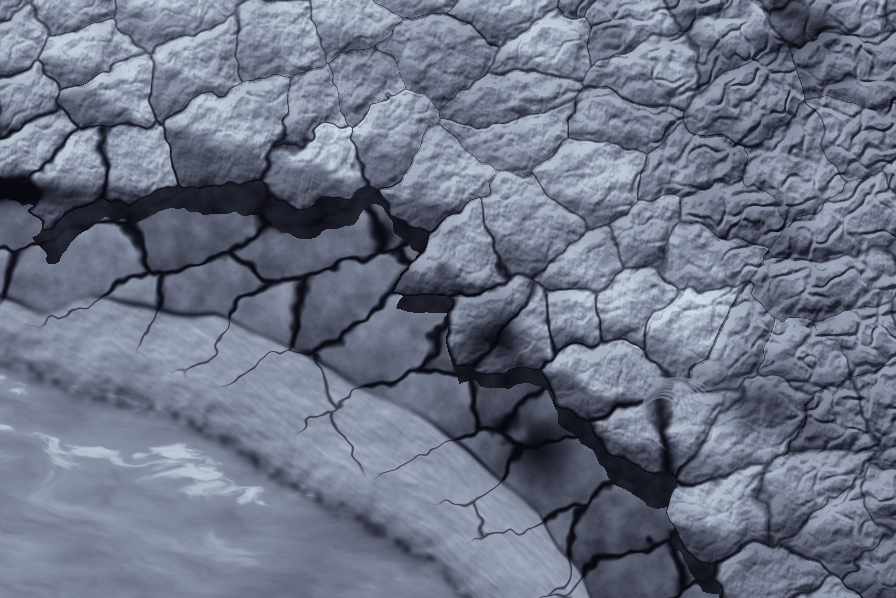
A WebGL 2 fragment shader for this texture:

```glsl
#version 300 es
precision highp float;
uniform vec2 u_resolution;
out vec4 fragColor;
const vec2 LIGHT = vec2(-0.4, 0.9), BLOCK = vec2(7.0, 9.8), SLAB = vec2(4.8, 9.5);

vec2 hash2(vec2 p) {
  vec3 a = fract(p.xyx * vec3(0.1031, 0.1030, 0.0973));
  a += dot(a, a.yzx + 33.33);
  return fract((a.xx + a.yz) * a.zy);
}
float noise(vec2 p) {
  vec2 i = floor(p), f = fract(p);
  f = f * f * (3.0 - 2.0 * f);
  float low = mix(hash2(i).x, hash2(i + vec2(1, 0)).x, f.x);
  return mix(low, mix(hash2(i + vec2(0, 1)).x, hash2(i + 1.0).x, f.x), f.y);
}
float fbm(vec2 p) {
  float sum = 0.0, amp = 0.47;
  for (int i = 0; i < 5; i++) {
    sum += amp * noise(p);
    p = mat2(1.6, 1.2, -1.2, 1.6) * p + 7.3;
    amp *= 0.56;
  }
  return sum;
}
mat2 turn(float a) { return mat2(cos(a), -sin(a), sin(a), cos(a)); }
vec2 jitter(vec2 p) { return vec2(noise(p), noise(p + 17.0)) - 0.5; }
vec2 warp(vec2 p) {
  return p + 0.05 * jitter(p * 6.0) + 0.024 * jitter(p * 24.0) + 0.01 * jitter(p * 65.0);
}
// Voronoi cell: offset to its centre, gap to the border, random id
vec4 cells(vec2 q) {
  vec2 base = floor(q), centre = vec2(0);
  float d1 = 9.0, d2 = 9.0, id = 0.0;
  for (int k = 0; k < 9; k++) {
    vec2 g = base + vec2(k % 3 - 1, k / 3 - 1), h = hash2(g);
    vec2 o = g + 0.14 + 0.72 * h - q;
    float d = length(o);
    if (d < d1) { d2 = d1; d1 = d; centre = o; id = h.y; }
    else d2 = min(d2, d);
  }
  return vec4(centre, d2 - d1, id);
}
// Cells in canvas units, tilted and stretched
vec4 plates(vec2 p, float angle, vec2 scale) {
  vec4 c = cells(turn(angle) * warp(p) * scale);
  return vec4((c.xy / scale) * turn(angle), c.zw);
}
// Bank line through evenly spaced heights
float bank(float x, float k[8]) {
  float t = clamp(x / 0.18, 0.0, 6.999);
  int i = int(t);
  return mix(k[i], k[i + 1], t - float(i));
}
float rockLine(float x) {
  return bank(x, float[8](0.70, 0.64, 0.62, 0.585, 0.52, 0.33, 0.24, -0.15));
}
float poolLine(float x) {
  return bank(x, float[8](0.395, 0.345, 0.275, 0.165, 0.075, -0.1, -0.3, -0.5));
}
// A block belongs to the bank as a whole, judged by its centre
float rockMask(vec2 p, vec4 c) {
  vec2 centre = warp(p) + c.xy;
  return step(rockLine(centre.x) + 0.03, centre.y);
}
float blotch(vec2 p, vec2 c, vec2 r) {
  vec2 d = (p - c) / r;
  return exp(-dot(d, d));
}
float blockHeight(vec2 p, vec4 c, float rubble) {
  float chips = cells(turn(0.5) * (warp(p) + 0.03 * jitter(p * 40.0)) * vec2(17, 25)).z;
  float h = 0.02 * smoothstep(0.0, 0.4, c.z) + 0.01 * c.w + 0.045 * fbm(p * 30.0);
  return h + mix(0.005, 0.017, rubble) * smoothstep(0.0, 0.4, chips);
}
float blockTone(vec2 p, vec4 c) {
  float rubble = smoothstep(0.9, 1.35, p.x + 0.5 * (p.y - 0.7));
  vec2 q = p + LIGHT * 0.005;
  float slope = blockHeight(p, c, rubble) - blockHeight(q, plates(q, 0.4, BLOCK), rubble);
  float v = 0.62 - 0.12 * rubble + 0.1 * (c.w - 0.5) + clamp(slope * 26.0, -0.33, 0.13);
  v += 0.3 * (fbm(p * 10.0) - 0.52);
  float front = smoothstep(0.32, 0.05, p.y - rockLine(p.x));
  float side = smoothstep(0.012, 0.045, c.y + 0.3 * c.x + 0.03 * (noise(p * 20.0) - 0.5));
  v *= 1.0 - side * mix(0.22, 0.5, front);
  float width = mix(0.02, 0.2, noise(p * 7.0 + 3.0)) * mix(0.6, 1.0, front);
  v *= mix(mix(0.5, 0.1, front), 1.0, smoothstep(0.0, width, c.z));
  return v * (1.0 - 0.2 * smoothstep(0.4, 0.0, p.y));
}
float slabTone(vec2 p, vec4 c) {
  float v = 0.34 + 0.13 * c.w + 0.25 * (fbm(p * 36.0) - 0.5) - 1.2 * c.y;
  v -= 0.08 * smoothstep(0.75, 0.95, p.x);
  return v * mix(0.12, 1.0, smoothstep(0.01, 0.12, c.z));
}
float mudHeight(vec2 p) {
  float s = p.y - poolLine(p.x);
  float beads = noise(p * 45.0) * blotch(vec2(s, 0), vec2(0.025, 0), vec2(0.04, 1));
  return 0.05 * fbm(vec2(p.x * 8.0, s * 11.0)) + 0.012 * beads;
}
float mudTone(vec2 p, float s, vec4 c) {
  float slope = mudHeight(p) - mudHeight(p + LIGHT * 0.008);
  float v = 0.5 + 0.09 * smoothstep(0.0, 0.1, s) + clamp(slope * 20.0, -0.16, 0.14);
  v += 0.2 * smoothstep(0.006, 0.014, slope);
  return v * (1.0 - 0.6 * smoothstep(0.04, 0.0, c.z) * smoothstep(0.07, 0.11, s));
}
float poolTone(vec2 p, float s) {
  float swirl = fbm(p * vec2(3, 7) + 4.0);
  float ripple = fbm(vec2(p.x * 11.0 + swirl * 3.0, p.y * 30.0 + p.x * 7.0 + swirl * 4.0));
  float glint = smoothstep(0.6, 0.74, ripple) * smoothstep(-0.22, -0.05, s);
  return 0.52 + 0.25 * (ripple - 0.5) + 0.16 * (swirl - 0.5) + 0.2 * glint;
}
// Thin dry fibres fanning out in arcs
float fibres(vec2 p) {
  float ink = 0.0;
  for (float k = 0.0; k < 9.0; k++) {
    vec2 d = turn(0.18 * k - 0.5) * (p - vec2(1.1 + 0.006 * k, 0.3));
    float r = abs(length(d * vec2(1.0, 0.8)) - 0.03 - 0.004 * k);
    ink = max(ink, smoothstep(0.0028, 0.0008, r) * smoothstep(-0.01, 0.02, d.y));
  }
  return ink;
}
void main() {
  vec2 p = gl_FragCoord.xy / u_resolution.y;
  vec4 block = plates(p, 0.4, BLOCK), slab = plates(p + 0.3, 0.42, SLAB);
  float wobble = 0.025 * (noise(p * 13.0) - 0.5), s = p.y - poolLine(p.x) + wobble;
  // Pool, wet rim and the gritty seam between them
  float v = mix(poolTone(p, s), mudTone(p, s, slab), smoothstep(-0.012, 0.012, s));
  v *= 1.0 - blotch(vec2(s, 0), vec2(-0.006, 0), vec2(0.016, 1)) * (0.1 + 0.5 * noise(p * 75.0));
  // Dry slabs with a dark lip over the mud
  float mudLine = bank(p.x, float[8](0.495, 0.49, 0.475, 0.375, 0.28, 0.16, -0.15, -0.5));
  float m = p.y - mudLine + wobble * 1.6;
  v = mix(v, slabTone(p, slab), smoothstep(-0.006, 0.008, m));
  v *= 1.0 - 0.8 * blotch(vec2(m, 0), vec2(0), vec2(0.006, 1)) * noise(p * 9.0 + 8.0);
  // Blocks and the shaded gap beneath them
  vec2 above = p + vec2(-0.008, 0.02 + 0.04 * noise(p * 11.0));
  float gap = rockMask(above, plates(above, 0.4, BLOCK));
  v = mix(v, 0.16 * fbm(p * 28.0), gap * 0.92);
  v = mix(v, blockTone(p, block), rockMask(p, block));
  // Deep hollows
  float hollow = blotch(p, vec2(0.84, 0.44), vec2(0.05, 0.04));
  hollow += blotch(p, vec2(0.04, 0.68), vec2(0.12, 0.025));
  hollow += blotch(p, vec2(0.9, 0.25), vec2(0.06, 0.055));
  hollow += 0.7 * blotch(p, vec2(1.31, 0.96), vec2(0.08, 0.06));
  hollow += 0.7 * blotch(p, vec2(1.27, 0.32), vec2(0.07, 0.05));
  v *= 1.0 - 0.85 * min(hollow, 1.0) * smoothstep(0.2, 0.6, noise(p * 22.0) + 0.15);
  v = clamp(mix(v, 0.6, 0.6 * fibres(p)), 0.03, 0.88);
  fragColor = vec4(v * 0.94, v, v + 0.025 + 0.2 * v * (1.0 - v), 1.0);
}
```
